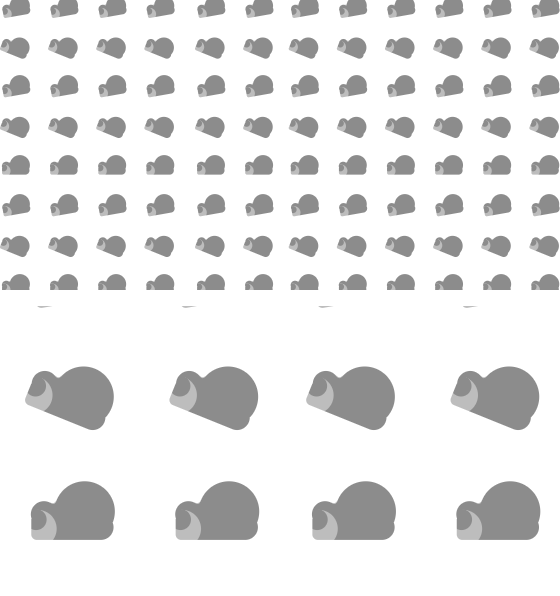
Top, the full canvas; bottom, a detail of the centre.
This pattern is drawn by a Shadertoy shader. Its source:

```glsl
// Rows of small grey domed shapes with a pale crescent on the snout, tilted row by row.

float circle(vec2 p, vec2 centre, float radius) {
    return length(p - centre) - radius;
}

float smoothUnion(float a, float b, float k) {
    float h = max(k - abs(a - b), 0.0) / k;
    return min(a, b) - 0.25 * h * h * k;
}

// Flat base, rounder at the right end than at the left
float base(vec2 p) {
    float radius = p.x > 0.0 ? 5.8 : 2.5;
    vec2 q = abs(p - vec2(-0.4, -7.5)) - vec2(18.8, 5.8) + radius;
    return length(max(q, 0.0)) + min(max(q.x, q.y), 0.0) - radius;
}

float body(vec2 p) {
    float dome = circle(p, vec2(5.2, -0.3), 13.8);
    float snout = circle(p, vec2(-13.4, -1.6), 6.0);
    float d = smoothUnion(dome, snout, 3.0);
    d = min(d, base(p));
    return max(d, -13.3 - p.y);
}

float crescent(vec2 p) {
    float patchDisc = circle(p, vec2(-16.2, -8.2), 8.6);
    float nose = circle(p, vec2(-17.0, -4.0), 4.8);
    return max(patchDisc, -nose);
}

// Tilt in degrees: up, down or level
float rowTilt(int row) {
    float tilts[8] = float[8](10.0, -22.0, 10.0, -22.0, 0.0, 10.0, -22.0, 0.0);
    return radians(tilts[clamp(row, 0, 7)]);
}

float coverage(float d, float pixel) {
    return clamp(0.5 - d / pixel, 0.0, 1.0);
}

void mainImage(out vec4 fragColor, in vec2 fragCoord) {
    // Canvas is 768 units wide, measured down from the top left
    float pixel = 768.0 / iResolution.x;
    vec2 p = vec2(fragCoord.x, iResolution.y - fragCoord.y) * pixel;

    // Twelve columns by eight rows
    vec2 start = vec2(22.0, 8.6);
    vec2 spacing = vec2(66.0, 54.4);
    vec2 cell = floor((p - start) / spacing + 0.5);
    vec2 local = p - start - cell * spacing;

    // The fifth and sixth columns sit slightly to the right
    local.x -= 3.5 * step(abs(cell.x - 4.5), 0.6);
    local.y = -local.y;

    float tilt = rowTilt(int(cell.y));
    float c = cos(tilt), s = sin(tilt);
    local = vec2(c * local.x + s * local.y, c * local.y - s * local.x);

    // Pale crescent over the body, body over white
    float shade = mix(0.55, 0.74, coverage(crescent(local), pixel));
    shade = mix(1.0, shade, coverage(body(local), pixel));
    fragColor = vec4(vec3(shade), 1.0);
}
```
